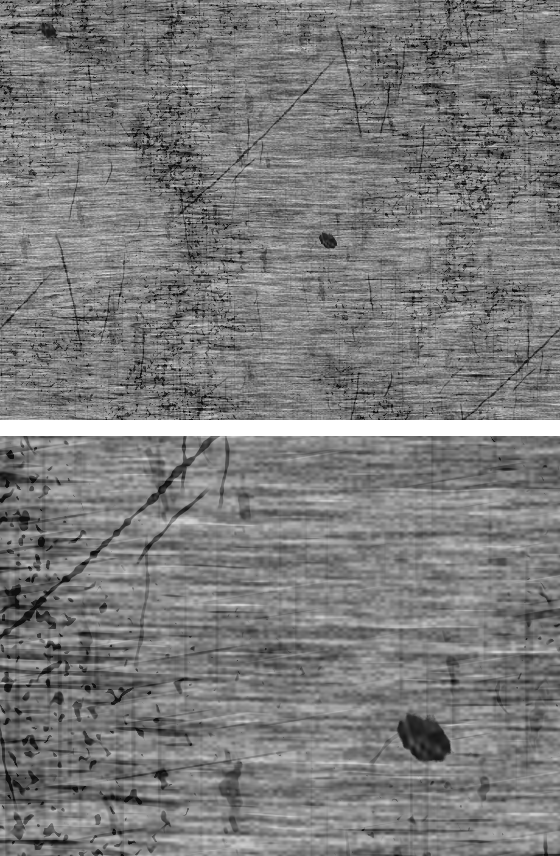
Top, the full canvas; bottom, a detail of the centre.
Write a Shadertoy shader that draws this texture.

```glsl
// Worn brushed steel: fine horizontal grain, dark nicks, smudges, scratches and pits.
#define BASE_TONE 0.522
#define GRAIN 1.0
#define MOTTLE 0.15
#define NICK_DEPTH 0.21
#define SPECK_DEPTH 0.27
#define SMUDGE_DEPTH 0.17
#define SCRATCH_DEPTH 0.29
#define SCRATCHES 44
#define SMUDGES 36
#define PERIOD vec2(1.3333, 1.0)

float hash(vec2 p) {
    vec3 q = fract(vec3(p.xyx) * 0.1031);
    q += dot(q, q.yzx + 33.33);
    return fract((q.x + q.y) * q.z);
}

float noise(vec2 p) {
    vec2 i = floor(p), f = fract(p);
    f = f * f * (3.0 - 2.0 * f);
    vec2 e = vec2(0.0, 1.0);
    return mix(mix(hash(i), hash(i + e.yx), f.x),
               mix(hash(i + e.xy), hash(i + e.yy), f.x), f.y);
}

vec2 rotate(vec2 p, float a) {
    return mat2(cos(a), -sin(a), sin(a), cos(a)) * p;
}

float fbm(vec2 p) {
    float sum = 0.0, amp = 0.5;
    for (int i = 0; i < 5; i++) {
        sum += amp * noise(p);
        p = 2.0 * rotate(p, 0.65) + 7.3;
        amp *= 0.55;
    }
    return sum / 1.055;
}

// One row of smooth noise along x, shifted at random per row
float rowNoise(float x, float row) {
    x += 50.0 * hash(vec2(row, 5.0));
    float i = floor(x), f = smoothstep(0.0, 1.0, x - i);
    return mix(hash(vec2(i, row)), hash(vec2(i + 1.0, row)), f);
}

// Streaks running along x
float streak(vec2 p) {
    p += 400.0;
    float row = floor(p.y);
    return mix(rowNoise(p.x, row), rowNoise(p.x, row + 1.0), smoothstep(0.0, 1.0, p.y - row));
}

// Offset from the nearest copy of a centre on a brick lattice
vec2 brickOffset(vec2 p, vec2 centre) {
    vec2 a = mod(p - centre + 0.5 * PERIOD, PERIOD) - 0.5 * PERIOD;
    vec2 b = mod(p - centre, PERIOD) - 0.5 * PERIOD;
    return dot(a, a) < dot(b, b) ? a : b;
}

// Tapered, slightly bent line of ragged width through the origin
float scratch(vec2 q, float angle, float halfLen, float width, float bend) {
    q = rotate(q, angle);
    float t = q.x / halfLen;
    q.y += bend * (t * t - 0.3) + 0.003 * (noise(q.xx * 35.0 + angle) - 0.5);
    float w = width * (0.3 + 1.2 * noise(vec2(q.x * 240.0, angle * 9.0)));
    float soft = 0.7 / iResolution.y;
    float line = 1.0 - smoothstep(w - soft, w + soft, abs(q.y));
    return line * (1.0 - smoothstep(0.7, 1.0, abs(t)));
}

void mainImage(out vec4 fragColor, in vec2 fragCoord) {
    vec2 p = fragCoord / iResolution.y;
    vec2 flow = p + vec2(0.0, 0.012 * noise(p * 2.5) + 0.002 * noise(p * vec2(25.0, 50.0)));
    float wear = 0.65 * (fbm(p * 4.5 + 3.0) - 0.5);
    float rough = noise(rotate(p, 0.3) * vec2(260.0, 170.0));

    // Brushed grain and cloudy tone
    float grain = 0.24 * (streak(flow * vec2(10.0, 290.0)) - 0.5)
                + 0.20 * (streak(flow * vec2(45.0, 340.0)) - 0.5)
                + 0.07 * (streak(flow * vec2(6.0, 110.0)) - 0.5)
                + 0.17 * (noise(p * vec2(270.0, 390.0)) - 0.5);
    float tone = BASE_TONE + GRAIN * grain + MOTTLE * (fbm(p * 2.6 + 11.0) - 0.5);

    // Hairlines, some sloping down to the right
    vec2 sloped = rotate(p, 0.16);
    tone += 0.14 * smoothstep(0.82, 1.0, streak(flow * vec2(18.0, 310.0) + 31.0));
    tone += 0.10 * smoothstep(0.85, 1.0, streak(sloped * vec2(9.0, 280.0)));
    tone -= 0.15 * smoothstep(0.86, 1.0, streak(sloped * vec2(11.0, 260.0) + 53.0) + 0.5 * wear);

    // Horizontal nicks, faint vertical rubbing and specks gather in worn areas
    float nicks = smoothstep(0.76, 0.96, streak(flow * vec2(26.0, 250.0) + 77.0) + wear);
    float rubs = smoothstep(0.68, 1.0, streak(p.yx * vec2(9.0, 240.0)) + wear);
    vec2 dust = rotate(p, 0.6) + 0.004 * rough;
    float specks = smoothstep(0.88, 1.0, noise(dust * 135.0) + wear)
                 + smoothstep(0.90, 1.0, noise(dust * 210.0 + 40.0) + wear);
    float stain = smoothstep(0.52, 0.70, fbm(p * vec2(15.0, 10.0) + 20.0) + wear * 0.6);
    tone -= NICK_DEPTH * nicks + 0.08 * rubs + SPECK_DEPTH * min(specks, 1.0);
    tone -= 0.12 * stain * rough;

    // Short ragged smudges
    float smudge = 0.0;
    for (int i = 0; i < SMUDGES; i++) {
        float id = float(i);
        vec2 centre = PERIOD * vec2(hash(vec2(id, 1.0)), hash(vec2(id, 2.0)));
        float size = mix(0.4, 1.2, hash(vec2(id, 3.0)));
        vec2 q = rotate(brickOffset(p, centre), 0.7 * (hash(vec2(id, 4.0)) - 0.5));
        float d = length(q / (size * vec2(0.009, 0.034))) + 1.4 * (rough - 0.5);
        smudge = max(smudge, (1.0 - smoothstep(0.5, 1.1, d)) * mix(0.4, 1.0, hash(vec2(id, 6.0))));
    }
    tone -= SMUDGE_DEPTH * smudge;

    // Scattered scratches: mostly upright, some diagonal, a few nearly level
    float cuts = 0.0;
    for (int i = 0; i < SCRATCHES; i++) {
        float id = float(i) + 60.0;
        vec2 centre = PERIOD * vec2(hash(vec2(id, 1.0)), hash(vec2(id, 2.0)));
        float lean = hash(vec2(id, 3.0)) - 0.5;
        float angle = i % 4 == 0 ? 0.75 + 0.5 * lean : i % 7 == 1 ? -0.18 : 1.62 + 0.6 * lean;
        float halfLen = mix(0.015, 0.10, pow(hash(vec2(id, 4.0)), 2.0));
        float cut = scratch(brickOffset(p, centre), angle, halfLen, 0.0014, 0.015 * lean);
        cuts = max(cuts, cut * mix(0.25, 1.0, hash(vec2(id, 5.0))));
    }

    // Two dominant gouges
    cuts = max(cuts, scratch(brickOffset(p, vec2(0.603, 0.659)), 0.78, 0.31, 0.0022, -0.012));
    cuts = max(cuts, scratch(brickOffset(p, vec2(0.834, 0.805)), -1.36, 0.155, 0.0025, 0.006));
    tone -= SCRATCH_DEPTH * cuts;

    // Corroded pit with lighter flecks inside
    vec2 hole = rotate(brickOffset(p, vec2(0.781, 0.427)), -0.7);
    float rim = length(hole / vec2(0.023, 0.016)) + 0.5 * (fbm(p * 90.0) - 0.5) + 0.2 * (rough - 0.5);
    float pit = 1.0 - smoothstep(0.85, 1.05, rim);
    tone = mix(tone, 0.08 + 0.36 * rough * noise(p * 120.0), pit);

    fragColor = vec4(vec3(clamp(tone, 0.06, 0.9)), 1.0);
}
```
